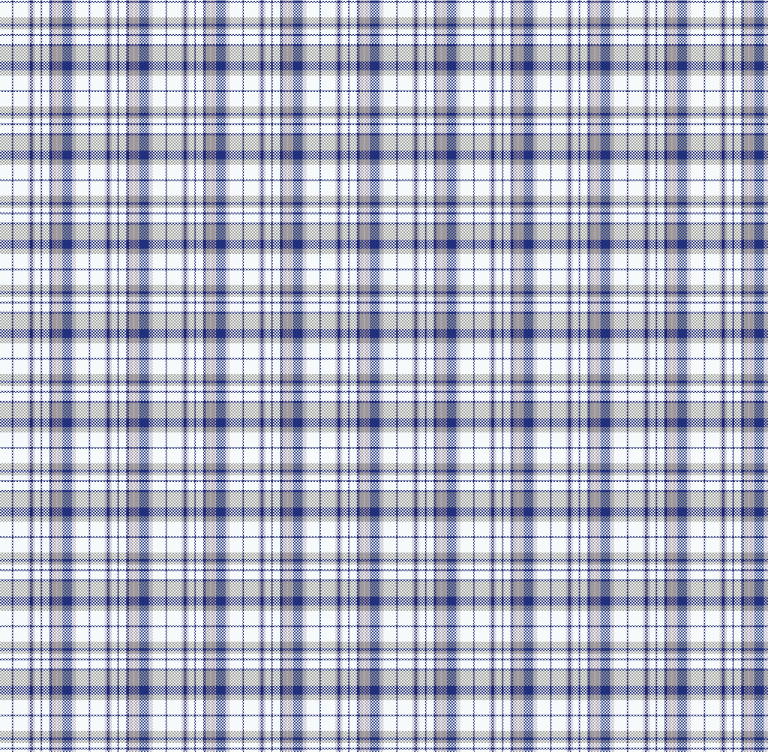
A Shadertoy shader for this pattern:

```glsl
// Woven plaid: navy, mauve and grey stripes on white, in a plain weave.
// Two periodic stripe sequences colour the warp and weft; a filtered
// checkerboard decides which of the two threads lies on top.

#define REPEATS   vec2(9.99, 8.43)     // setts across and down
#define PHASE     vec2(0.873, 0.738)   // heavy stripe position, in repeats
#define THREADS   512.0                // threads across the canvas
#define CONTRAST  0.46                 // how fully the top thread covers
#define WHITE     vec3(0.97, 0.98, 0.98)
#define NAVY      vec3(0.11, 0.15, 0.45)
#define BLUE      vec3(0.15, 0.23, 0.53)
#define MAUVE     vec3(0.63, 0.58, 0.62)
#define LILAC     vec3(0.74, 0.72, 0.80)
#define GREY      vec3(0.61, 0.61, 0.59)

// Coverage of a repeating stripe; all lengths are in repeats.
float stripe(float p, float centre, float width, float pixel) {
    float d = abs(fract(p - centre + 0.5) - 0.5);
    return clamp(0.5 + (0.5 * width - d) / pixel, 0.0, 1.0);
}

// Vertical threads, measured from the centre of the blue band.
vec3 warpColour(float p, float px) {
    vec3 c = WHITE;
    c = mix(c, LILAC, stripe(p, 0.535, 0.095, px));
    c = mix(c, LILAC, stripe(p, 0.945, 0.340, px));
    c = mix(c, MAUVE, stripe(p, 0.835, 0.045, px));
    c = mix(c, MAUVE, stripe(p, 0.900, 0.050, px));
    c = mix(c, BLUE, stripe(p, 0.000, 0.125, px));
    c = mix(c, NAVY, stripe(p, 0.291, 0.020, px));
    c = mix(c, NAVY, stripe(p, 0.535, 0.036, px));
    c = mix(c, NAVY, stripe(p, 0.665, 0.020, px));
    return mix(c, NAVY, stripe(p, 0.787, 0.036, px));
}

// Horizontal threads, measured from the centre of the navy band.
vec3 weftColour(float p, float px) {
    vec3 c = WHITE;
    c = mix(c, GREY, stripe(p, 0.523, 0.135, px));
    c = mix(c, GREY, stripe(p, 0.935, 0.350, px));
    c = mix(c, NAVY, stripe(p, 0.000, 0.100, px));
    c = mix(c, NAVY, stripe(p, 0.283, 0.020, px));
    c = mix(c, NAVY, stripe(p, 0.543, 0.030, px));
    c = mix(c, NAVY, stripe(p, 0.654, 0.022, px));
    return mix(c, NAVY, stripe(p, 0.768, 0.024, px));
}

// Square wave of period two, averaged over one pixel.
vec2 triangle(vec2 x) { return abs(2.0 * fract(0.5 * x) - 1.0); }
vec2 squareWave(vec2 x, float w) {
    return (triangle(x - 0.5 * w) - triangle(x + 0.5 * w)) / w;
}

void mainImage(out vec4 fragColor, in vec2 fragCoord) {
    vec2 uv = fragCoord / iResolution.xy;
    uv.y = 1.0 - uv.y;
    vec2 sett = uv * REPEATS - PHASE;
    vec2 pixel = REPEATS / iResolution.xy;

    // Interlacing of the two thread directions
    float threadsPerPixel = THREADS / iResolution.x;
    vec2 over = squareWave(fragCoord * threadsPerPixel, threadsPerPixel);
    float warpOnTop = 0.5 + CONTRAST * over.x * over.y;

    vec3 warp = warpColour(sett.x, pixel.x);
    vec3 weft = weftColour(sett.y, pixel.y);
    fragColor = vec4(mix(weft, warp, warpOnTop), 1.0);
}
```
